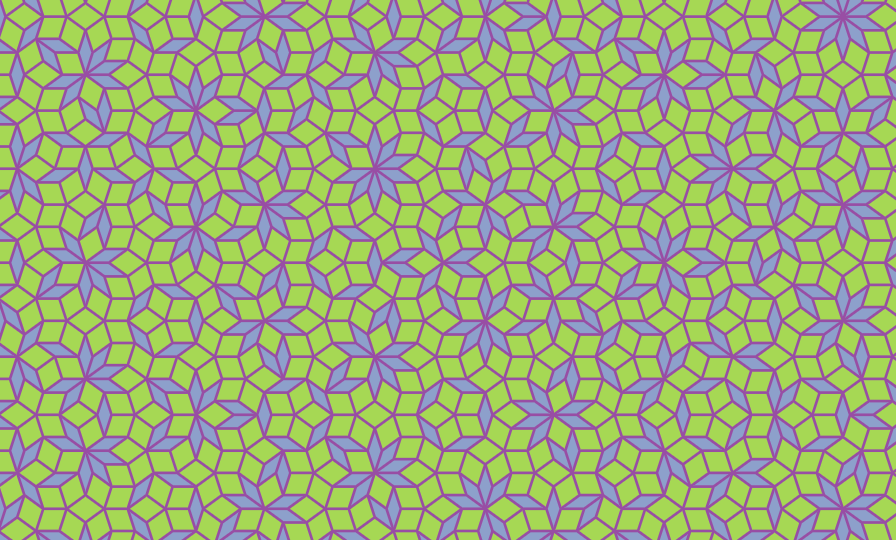
Give the GLSL for this pattern, as a WebGL 1 fragment shader.

```glsl
precision highp float;
// Aperiodic tiling of wide and narrow rhombs with outlined edges.
// Each rhomb is the dual of a crossing of two lines in a pentagrid: five
// families of parallel lines. Every pixel tests the few crossings near it.

uniform vec2 u_resolution;

#define EDGES_ACROSS 38.4               // rhomb edges per canvas width
#define LINE_WIDTH 0.115                // outline width in rhomb edges
#define GRID_SHIFT 0.30                 // sum of the five line offsets
#define GRID_PHASE 1.13                 // picks the region of the tiling
#define PAN vec2(23.7, -14.3)           // view centre in rhomb edges
#define WIDE_COLOR vec3(0.651, 0.847, 0.329)
#define NARROW_COLOR vec3(0.553, 0.627, 0.796)
#define LINE_COLOR vec3(0.596, 0.306, 0.645)

const float FIFTH_TURN = 1.25663706;

// Unit normal of line family i, also a rhomb edge direction
vec2 direction(float i) {
  return vec2(cos(FIFTH_TURN * i), sin(FIFTH_TURN * i));
}

// Displacement of line family i
float offset(float i) {
  return GRID_SHIFT / 5.0 + 0.37 * cos(2.0 * FIFTH_TURN * i + GRID_PHASE);
}

// Corner of the rhomb dual to the crossing of line n.x of family j
// with line n.y of family k
vec2 rhombCorner(float j, float k, vec2 n) {
  vec2 ej = direction(j), ek = direction(k);
  vec2 p = n - vec2(offset(j), offset(k));
  vec2 crossing = vec2(p.x * ek.y - p.y * ej.y, p.y * ej.x - p.x * ek.x)
                / (ej.x * ek.y - ej.y * ek.x);
  vec2 corner = n.x * ej + n.y * ek;
  for (int m = 0; m < 5; m++) {
    float i = float(m);
    if (abs(i - j) > 0.5 && abs(i - k) > 0.5) {
      vec2 e = direction(i);
      corner += ceil(dot(crossing, e) + offset(i)) * e;
    }
  }
  return corner;
}

// Signed distance to the rhomb outline, positive inside
float rhombInside(vec2 q, vec2 ej, vec2 ek) {
  float area = ej.x * ek.y - ej.y * ek.x;
  vec2 uv = vec2(q.x * ek.y - q.y * ek.x, ej.x * q.y - ej.y * q.x) / area;
  vec2 d = min(uv, 1.0 - uv);
  return min(d.x, d.y) * abs(area);
}

void main() {
  float pixel = EDGES_ACROSS / u_resolution.x;
  vec2 pos = (gl_FragCoord.xy - 0.5 * u_resolution) * pixel + PAN;

  // Approximate pentagrid point that belongs to this position
  vec2 gridPos = pos;
  for (int m = 0; m < 5; m++) {
    gridPos -= offset(float(m)) * direction(float(m));
  }
  gridPos *= 0.4;

  // Neighbouring families give wide rhombs, families two apart narrow ones
  float inside = -1.0;
  vec3 fill = WIDE_COLOR;
  for (int a = 0; a < 5; a++) {
    for (int s = 1; s <= 2; s++) {
      float j = float(a);
      float k = mod(j + float(s), 5.0);
      vec2 ej = direction(j), ek = direction(k);
      vec2 nearest = floor(vec2(dot(gridPos, ej) + offset(j),
                                dot(gridPos, ek) + offset(k)));
      for (int c = 0; c < 4; c++) {
        vec2 n = nearest + vec2(mod(float(c), 2.0), floor(float(c) / 2.0));
        float d = rhombInside(pos - rhombCorner(j, k, n), ej, ek);
        if (d > inside) {
          inside = d;
          fill = s == 1 ? WIDE_COLOR : NARROW_COLOR;
        }
      }
    }
  }

  // Outline with a one pixel soft edge
  float line = clamp((0.5 * LINE_WIDTH - inside) / pixel + 0.5, 0.0, 1.0);
  gl_FragColor = vec4(mix(fill, LINE_COLOR, line), 1.0);
}
```
